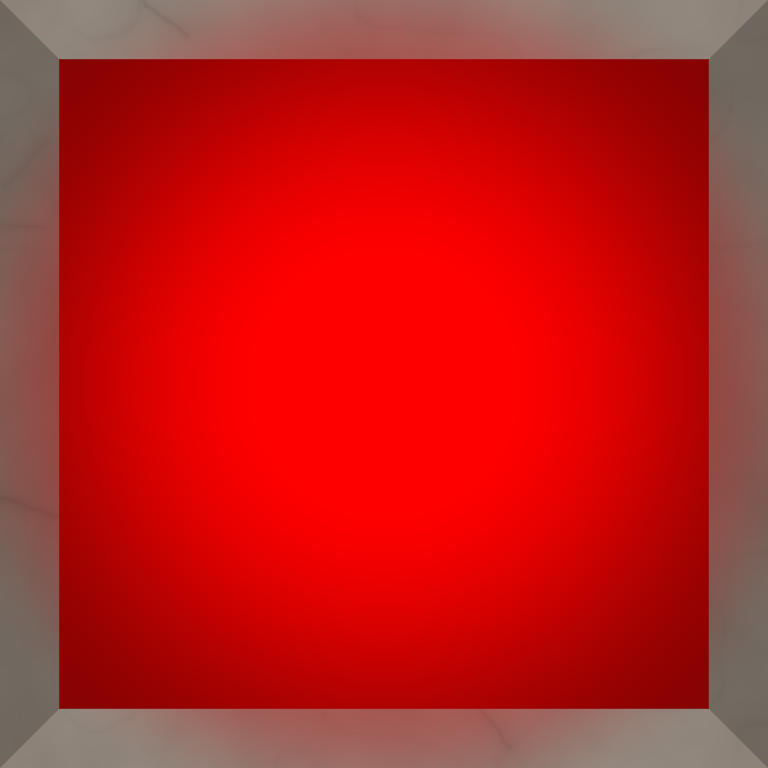
Give the GLSL for this background, as a Shadertoy shader.

```glsl
float hash(vec2 p) {
    return fract(sin(dot(p, vec2(127.1, 311.7))) * 43758.5453);
}

float noise(vec2 p) {
    vec2 i = floor(p), f = fract(p);
    f = f * f * (3.0 - 2.0 * f);
    return mix(mix(hash(i), hash(i + vec2(1, 0)), f.x),
               mix(hash(i + vec2(0, 1)), hash(i + vec2(1, 1)), f.x), f.y);
}

float fbm(vec2 p) {
    float sum = 0.0, amplitude = 0.5;
    for (int i = 0; i < 5; i++) {
        sum += amplitude * noise(p);
        p = mat2(1.6, 1.2, -1.2, 1.6) * p + 7.3;
        amplitude *= 0.5;
    }
    return sum;
}

// Dark fold with a soft shadow, fading towards both ends
float crease(vec2 p, vec2 a, vec2 b) {
    vec2 ab = b - a;
    float along = clamp(dot(p - a, ab) / dot(ab, ab), 0.0, 1.0);
    float d = length(p - a - ab * along);
    return exp(-d / 0.003) * 0.6 + exp(-d / 0.014) * 0.4;
}

// Crumpled paper brightness around 1
float paper(vec2 uv) {
    vec2 warped = uv + 0.025 * (vec2(fbm(uv * 14.0), fbm(uv * 14.0 + 31.0)) - 0.5);
    float shade = 1.0 + 0.14 * (fbm(uv * 9.0) - 0.5);
    float ridge = abs(noise(warped * 8.0 + 4.0) - 0.5);
    shade -= 0.045 * exp(-ridge * 45.0) * noise(uv * 11.0);
    float folds = crease(warped, vec2(0.19, 1.0), vec2(0.245, 0.955))
                + crease(warped, vec2(0.625, 0.075), vec2(0.66, 0.03))
                + crease(warped, vec2(0.0, 0.35), vec2(0.075, 0.33))
                + 0.6 * crease(warped, vec2(0.0, 0.70), vec2(0.065, 0.707))
                + 0.5 * crease(warped, vec2(0.0, 0.75), vec2(0.06, 0.82));
    return shade - 0.11 * folds;
}

void mainImage(out vec4 fragColor, in vec2 fragCoord) {
    vec2 uv = fragCoord / iResolution.xy;
    vec2 p = uv - 0.5;
    vec2 q = abs(p);
    float pixel = 1.0 / min(iResolution.x, iResolution.y);
    float radius = length(p);

    // Mitred frame: dark sides, lighter top and bottom
    float side = smoothstep(-pixel, pixel, q.x - q.y);
    vec3 frame = mix(vec3(0.57, 0.53, 0.49), vec3(0.45, 0.42, 0.385), side);
    frame *= paper(uv);

    // Red light spilling onto the frame
    float glow = 0.45 * (1.0 - smoothstep(0.40, 0.60, radius));
    frame = mix(frame, vec3(0.75, 0.10, 0.10), glow);

    // Panel with a radial falloff
    float falloff = smoothstep(0.14, 0.60, radius);
    vec3 panel = mix(vec3(1.0, 0.0, 0.0), vec3(0.53, 0.01, 0.01), falloff);

    float edge = max(q.x, q.y) - 0.4228;
    float inside = 1.0 - smoothstep(-0.5 * pixel, 0.5 * pixel, edge);
    fragColor = vec4(mix(frame, panel, inside), 1.0);
}
```
